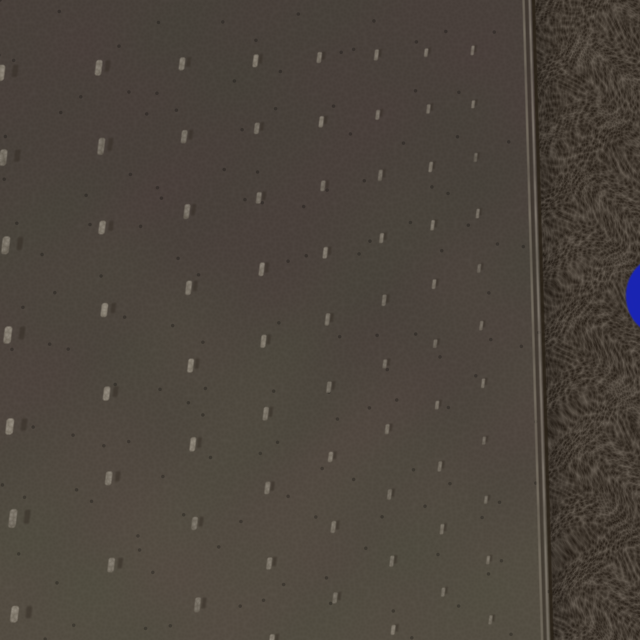
Write a Shadertoy shader that draws this texture.

```glsl
// A dull floor mat with a perspective grid of pale studs, a bevelled right rim
// and fibrous carpet beyond. Each column is a projective series; the nearest row
// is solved directly. Cellular noise and layered sines supply the wear.

vec2 hash2(vec2 p) {
    return fract(sin(vec2(dot(p, vec2(127.1, 311.7)), dot(p, vec2(269.5, 183.3)))) * 43758.5);
}

// Distance to the nearest scattered cell point
float cells(vec2 p) {
    vec2 base = floor(p);
    float nearest = 2.0;
    for (int y = -1; y <= 1; y++)
        for (int x = -1; x <= 1; x++) {
            vec2 cell = base + vec2(x, y);
            nearest = min(nearest, length(cell + hash2(cell) - p));
        }
    return nearest;
}

float waves(vec2 p) {
    return 0.5 * sin(p.x * 9.0 + 2.0 * sin(p.y * 7.0))
         + 0.3 * sin(p.y * 17.0 + 2.0 * sin(p.x * 13.0))
         + 0.2 * sin(dot(p, vec2(31.0, 23.0)));
}

// Coverage of a signed distance with a soft edge
float cover(float d, float soft) {
    return 1.0 - smoothstep(-soft, soft, d);
}

float roundedBox(vec2 p, vec2 halfSize) {
    float r = halfSize.x * 0.8;
    vec2 q = abs(p) - halfSize + r;
    return length(max(q, 0.0)) + min(max(q.x, q.y), 0.0) - r;
}

vec3 matColor(vec2 p) {
    float tone = smoothstep(0.15, 1.1, p.y + 0.12 * waves(p));
    vec3 col = mix(vec3(0.285, 0.255, 0.232), vec3(0.330, 0.305, 0.262), tone);
    col += vec3(0.006, -0.003, 0.003) * waves(p.yx * 1.3 + 2.0);
    col += 0.022 * (cells(p * 170.0) - 0.5);
    return col * (1.0 - 0.25 * cover(cells(p * 13.0) - 0.035, 0.015));
}

vec3 carpetColor(vec2 p) {
    vec2 bend = 1.3 * sin(p.yx * vec2(61.0, 47.0) + 2.0 * sin(p * 29.0));
    float fibre = cells(p * vec2(105.0, 80.0) + bend);
    float fine = cells(p * vec2(210.0, 160.0) + bend.yx);
    float tone = 0.75 * fibre + 0.5 * fine - 0.08 + 0.06 * waves(p * 3.0);
    return mix(vec3(0.16, 0.13, 0.10), vec3(0.40, 0.365, 0.325), clamp(tone, 0.0, 1.0));
}

// Pale studs, each with a dark dent on its right
vec3 addStuds(vec3 col, vec2 p, float px) {
    float soft = max(px, 0.0018);
    for (int n = 0; n < 8; n++) {
        float i = float(n);
        float depth = 1.0 + 0.0805 * i;
        float start = 0.1133 + 0.00126 * i;
        float pitch = 0.1314 - 0.00026 * i;
        float row = max(round((p.y * depth - start) / (pitch + 0.01 * p.y)), 0.0);
        float y = (start + pitch * row) / (depth - 0.01 * row);
        float x = (0.0013 + 0.1646 * i) / depth + (0.025 + 0.001 * i) * (y - 0.09);

        vec2 jitter = hash2(vec2(i, row) + 3.0);
        vec2 d = p - vec2(x, y) - 0.002 * (jitter - 0.5);
        d.x += 0.12 * d.y;
        vec2 size = vec2(0.0058 / (depth * depth), 0.0135 / pow(depth, 1.6));
        size.y *= 0.88 + 0.24 * jitter.x;

        vec2 dent = d - vec2(0.022 / (1.0 + 0.6 * i), -0.003);
        col = mix(col, vec3(0.20, 0.17, 0.14), 0.5 * cover(roundedBox(dent, size * 0.75), soft * 1.5));
        vec3 pale = vec3(0.60, 0.57, 0.52) * (0.88 + 0.15 * jitter.y);
        pale -= 0.12 * cells(p * 150.0) + 4.0 * max(d.y, 0.0);
        col = mix(col, pale, (0.95 - 0.04 * i) * cover(roundedBox(d, size), soft));
    }
    return col;
}

void mainImage(out vec4 fragColor, in vec2 fragCoord) {
    vec2 p = fragCoord / iResolution.xy;
    p.y = 1.0 - p.y;
    float px = 1.0 / min(iResolution.x, iResolution.y);
    float rim = p.x - 0.815 - 0.029 * p.y;

    // Mat and carpet, shaded where they meet
    vec3 mat = addStuds(matColor(p), p, px);
    vec3 carpet = carpetColor(p) * (0.86 + 0.14 * smoothstep(0.015, 0.07, rim));
    vec3 col = mix(carpet, mat, cover(rim - 0.017, px));

    // Rim: two worn highlights between dark grooves
    float wear = 0.75 + 0.2 * waves(p.yx * vec2(5.0, 1.0));
    col = mix(col, vec3(0.22, 0.19, 0.16), 0.6 * cover(abs(rim - 0.0075) - 0.0022, px));
    col = mix(col, vec3(0.16, 0.13, 0.09), 0.85 * cover(abs(rim - 0.0185) - 0.0025, px));
    col = mix(col, vec3(0.46, 0.43, 0.38), wear * cover(abs(rim - 0.0030) - 0.0018, px));
    col = mix(col, vec3(0.50, 0.47, 0.43), wear * cover(abs(rim - 0.0125) - 0.0016, px));

    // Blue rounded object at the right border
    float blob = length((p - vec2(1.031, 0.462)) * vec2(1.0, 0.88)) - 0.053;
    col = mix(col, vec3(0.10, 0.14, 0.70), cover(blob, px * 1.5));

    fragColor = vec4(clamp(col, 0.0, 1.0), 1.0);
}
```
